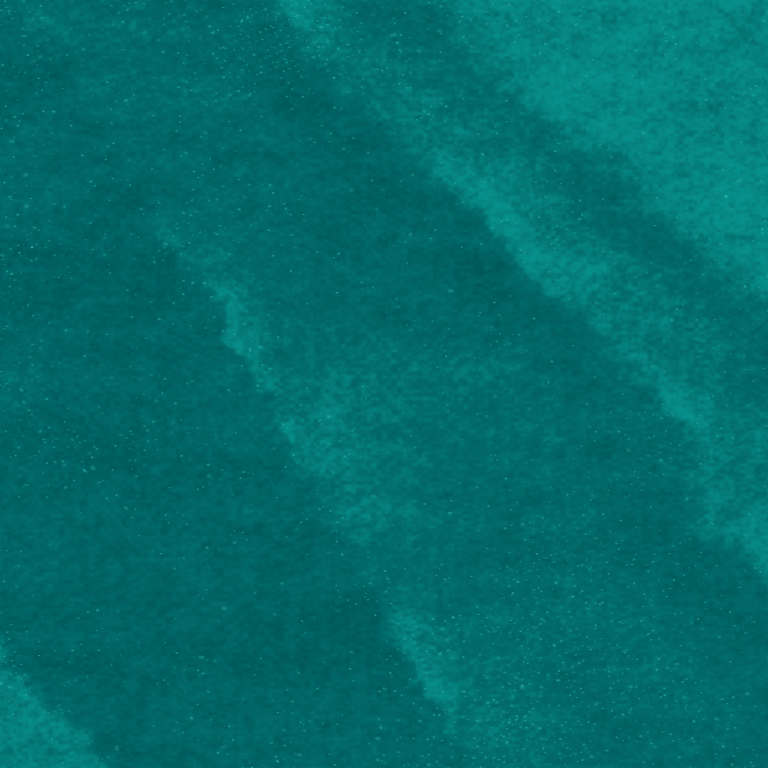
Write a WebGL 1 fragment shader that draws this texture.

```glsl
precision highp float;
// Draws dark teal crushed velvet with broken diagonal folds and glinting fibres.

uniform vec2 u_resolution;

const vec3 SHADE = vec3(0.0, 0.36, 0.37);
const vec3 BASE = vec3(0.008, 0.425, 0.422);
const vec3 SHEEN = vec3(0.03, 0.57, 0.555);
const vec3 GLINT = vec3(0.2, 0.75, 0.7);

float hash(vec2 p) {
  return fract(sin(dot(p, vec2(127.1, 311.7))) * 43758.5453);
}

float noise(vec2 p) {
  vec2 cell = floor(p);
  vec2 f = fract(p);
  f = f * f * (3.0 - 2.0 * f);
  float low = mix(hash(cell), hash(cell + vec2(1.0, 0.0)), f.x);
  float high = mix(hash(cell + vec2(0.0, 1.0)), hash(cell + 1.0), f.x);
  return mix(low, high, f.y);
}

float fbm(vec2 p) {
  float sum = 0.0;
  float amplitude = 0.5;
  for (int i = 0; i < 5; i++) {
    sum += amplitude * noise(p);
    p = mat2(0.8, 0.6, -0.6, 0.8) * p * 2.03 + 7.3;
    amplitude *= 0.5;
  }
  return sum;
}

// Signed distance to a slanted edge, positive on its right side.
float edgeDistance(vec2 p, float start, float slope) {
  return (p.x - start - slope * p.y) / sqrt(1.0 + slope * slope);
}

// Sheen that begins at an edge and fades away to the right.
float fold(float d, float softness, float fade) {
  return smoothstep(-softness, softness, d) * exp(-max(d, 0.0) / fade);
}

// Short, randomly turned fibres, one at most in each grid cell.
float fibres(vec2 p, float cells, float density, float seed) {
  vec2 grid = mat2(0.92, 0.39, -0.39, 0.92) * p * cells + seed;
  vec2 key = floor(grid);
  vec2 centre = 0.32 + 0.36 * vec2(hash(key + 3.1), hash(key + 8.7));
  vec2 q = fract(grid) - centre;
  float angle = 1.4 * (hash(key + 15.3) - 0.5) + 0.4;
  float c = cos(angle);
  float s = sin(angle);
  q = vec2(c * q.x + s * q.y, c * q.y - s * q.x);
  float size = mix(0.6, 1.0, hash(key + 21.9));
  float shape = 1.0 - smoothstep(0.04, 0.36, length(q * vec2(1.0, 1.5)) / size);
  return shape * step(hash(key), density) * mix(0.2, 1.0, hash(key + 31.7));
}

void main() {
  vec2 uv = gl_FragCoord.xy / u_resolution;
  vec2 p = vec2(uv.x, 1.0 - uv.y);

  // Uneven warp bends the fold edges, and fine jitter frays them.
  vec2 warp = vec2(fbm(p * 4.0 + 2.0), fbm(p * 4.0 + 19.0)) - 0.48;
  vec2 jitter = vec2(fbm(p * 45.0), fbm(p * 45.0 + 40.0)) - 0.48;
  vec2 q = p + 0.12 * warp + 0.04 * jitter;

  float leftEdge = edgeDistance(q, 0.04, 0.55);
  float middleEdge = edgeDistance(q, 0.37, 0.85);
  float rightEdge = edgeDistance(q, 0.57, 1.03);
  float cornerEdge = edgeDistance(q.yx, 0.855, 0.85);

  // Broad tone of the cloth between the folds.
  float patches = fbm(p * vec2(5.0, 8.0) + 11.0) - 0.48;
  float streaks = fbm(p * vec2(14.0, 48.0) + 5.0) - 0.48;
  float mottle = fbm(p * vec2(28.0, 36.0) + 83.0) - 0.48;
  float tone = 0.18 + 0.32 * patches + 0.22 * streaks + 0.2 * mottle;
  tone += 0.09 * smoothstep(-0.01, 0.03, leftEdge);
  tone += 0.07 * smoothstep(-0.02, 0.03, middleEdge);
  tone += 0.27 * smoothstep(-0.02, 0.05, rightEdge);
  tone -= 0.12 * smoothstep(0.09, 0.0, abs(middleEdge + 0.06));
  tone -= 0.12 * smoothstep(0.06, 0.0, abs(rightEdge + 0.04));

  // Sheen along each fold, broken into separate patches.
  float broken = smoothstep(0.36, 0.62, fbm(p * 8.0 + 31.0));
  float leftFold = fold(leftEdge, 0.012, 0.055) * smoothstep(0.2, 0.45, p.y);
  float middleFold = fold(middleEdge, 0.02, 0.06);
  float corner = smoothstep(-0.012, 0.018, cornerEdge);
  tone += (0.13 + 0.36 * broken) * (leftFold + middleFold);
  tone += 0.4 * corner;

  // Fine woven grain in two sizes.
  float weave = noise(p * vec2(150.0, 210.0)) - 0.5;
  float nap = noise(p * vec2(80.0, 110.0) + 60.0) - 0.5;
  float dust = noise(p * 256.0 + 90.0) - 0.5;
  tone += 0.24 * weave + 0.14 * nap + 0.16 * dust;
  tone = clamp(tone, -0.12, 1.0);

  vec3 colour = mix(SHADE, BASE, tone / 0.36);
  colour = mix(colour, SHEEN, smoothstep(0.28, 1.0, tone));

  // Glints gather near fold edges and in loose clusters.
  float cluster = smoothstep(0.48, 0.7, fbm(p * 7.0 + 47.0));
  float lowerRight = smoothstep(0.3, 0.0, length(p - vec2(0.78, 0.88)));
  float upperLeft = smoothstep(0.2, 0.0, length((p - vec2(0.38, 0.05)) * vec2(0.9, 1.6)));
  float rim = exp(-abs(leftEdge) / 0.02) + exp(-abs(cornerEdge) / 0.02);
  float density = 0.05 + 0.2 * cluster + 0.25 * lowerRight + 0.5 * upperLeft + 0.14 * rim;
  float glints = 0.6 * fibres(p, 120.0, density, 0.0);
  glints += 0.5 * fibres(p, 85.0, density * 0.7, 70.0);
  glints += 0.35 * fibres(p, 60.0, density * 0.5, 140.0);
  colour = mix(colour, GLINT, min(glints, 0.8));

  gl_FragColor = vec4(max(colour, 0.0), 1.0);
}
```
